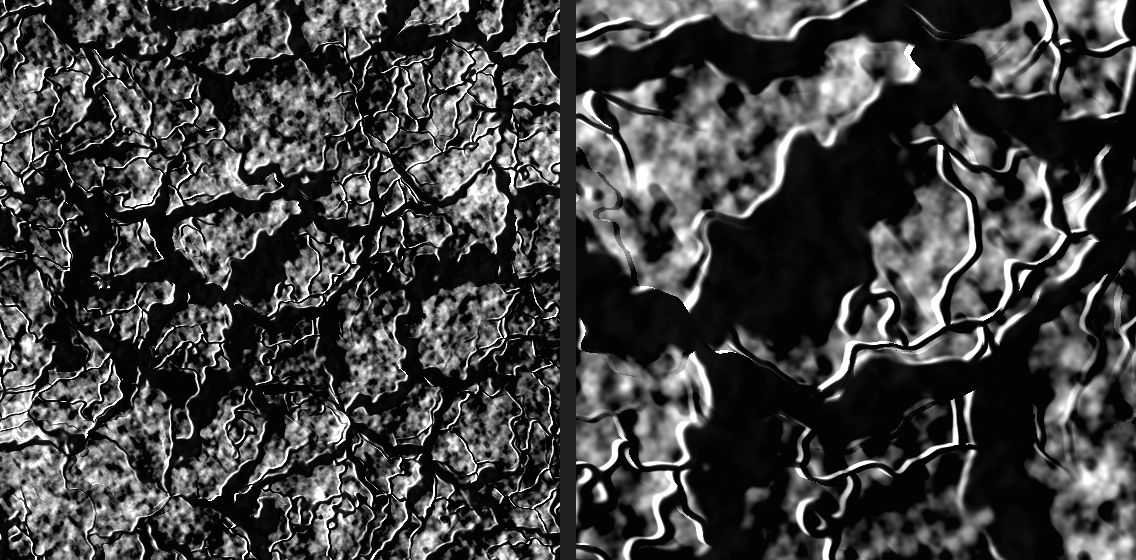
Left, the full canvas; right, a detail of the centre.
Reproduce this texture procedurally as a Shadertoy shader.

```glsl
// Dry cracked earth in black and white: warped Voronoi plates split by ragged
// dark cracks, lit from the right by differencing a height field, then
// covered with speckle and small slanted pits.

const float PLATES = 6.5;         // plates across the canvas
const float SHARDS = 14.0;        // finer crack cells across the canvas
const float LIGHT_STEP = 0.004;   // distance used to measure slope
const float RELIEF_GAIN = 7.5;
const float BASE_TONE = 0.41;
const vec2 LIGHT_DIR = vec2(0.94, -0.34);

float hash12(vec2 p) {
    vec3 q = fract(p.xyx * 0.1031);
    q += dot(q, q.yzx + 33.33);
    return fract((q.x + q.y) * q.z);
}

vec2 hash22(vec2 p) {
    vec3 q = fract(p.xyx * vec3(0.1031, 0.103, 0.0973));
    q += dot(q, q.yzx + 33.33);
    return fract((q.xx + q.yz) * q.zy);
}

float valueNoise(vec2 p) {
    vec2 cell = floor(p);
    vec2 f = fract(p);
    vec2 w = f * f * (3.0 - 2.0 * f);
    float low = mix(hash12(cell), hash12(cell + vec2(1, 0)), w.x);
    float high = mix(hash12(cell + vec2(0, 1)), hash12(cell + vec2(1, 1)), w.x);
    return mix(low, high, w.y);
}

// Layered noise, normalised to 0..1; gain sets the strength of fine layers.
float fbm(vec2 p, int octaves, float gain) {
    float sum = 0.0, total = 0.0, amp = 1.0;
    for (int i = 0; i < octaves; i++) {
        sum += amp * valueNoise(p);
        total += amp;
        amp *= gain;
        p = mat2(1.6, 1.2, -1.2, 1.6) * p + 19.7;
    }
    return sum / total;
}

// Distance to the border between the two nearest Voronoi points.
float cellEdge(vec2 p) {
    vec2 cell = floor(p);
    vec2 nearest = vec2(8.0), second = vec2(8.0);
    for (int y = -1; y <= 1; y++) {
        for (int x = -1; x <= 1; x++) {
            vec2 id = cell + vec2(x, y);
            vec2 toPoint = id + 0.5 + 0.88 * (hash22(id + 50.0) - 0.5) - p;
            float d = dot(toPoint, toPoint);
            if (d < dot(nearest, nearest)) {
                second = nearest;
                nearest = toPoint;
            } else if (d < dot(second, second)) {
                second = toPoint;
            }
        }
    }
    return dot(0.5 * (nearest + second), normalize(second - nearest));
}

// Bends the crack lines, from wide curves down to a ragged rim.
vec2 warp(vec2 p, float amount) {
    vec2 n = vec2(fbm(p * 5.0 + 3.1, 5, 0.6), fbm(p * 5.0 + 47.3, 5, 0.6));
    return p + amount * (n - 0.5);
}

// Returns height, solidity (0 in a crack, 1 on a plate) and edge distance.
vec3 surface(vec2 p) {
    vec2 bent = warp(p, 0.24);

    // Wide cracks, whose width wanders and sometimes closes
    float edge = cellEdge(bent * PLATES);
    float opening = smoothstep(0.25, 0.75, fbm(p * 5.0 + 81.0, 3, 0.6));
    float width = mix(-0.03, 0.09, opening);
    float plate = smoothstep(width, width + 0.045, edge);

    // Hairline cracks, only in some regions
    float hairEdge = cellEdge(bent * SHARDS + 7.0);
    float hairZone = smoothstep(0.46, 0.62, fbm(p * 6.0 + 29.0, 2, 0.5));
    float hair = 1.0 - hairZone * (1.0 - smoothstep(0.015, 0.06, hairEdge));

    float solid = plate * hair;
    float height = fbm(p * 14.0, 4, 0.55) + 0.13 * solid + 0.3 * min(edge, 0.3);
    return vec3(height, solid, edge);
}

// Small pits stretched along a diagonal.
float pits(vec2 p) {
    vec2 along = mat2(0.8, -0.6, 0.6, 0.8) * p;
    return smoothstep(0.6, 0.85, valueNoise(along * vec2(110.0, 70.0)));
}

void mainImage(out vec4 fragColor, in vec2 fragCoord) {
    vec2 p = fragCoord / iResolution.y;

    // Slope toward the light
    vec3 here = surface(p);
    float ahead = surface(p + LIGHT_DIR * LIGHT_STEP).x;
    float relief = (here.x - ahead) * RELIEF_GAIN;

    // Tone of the soil
    float patches = fbm(p * 6.0 + 11.0, 4, 0.55) - 0.5;
    float speckle = fbm(p * 70.0 + 5.0, 3, 0.7) - 0.5;
    float tone = BASE_TONE + 0.9 * patches + 1.15 * speckle + relief;
    tone -= 0.4 * pits(p);
    tone *= mix(0.78, 1.0, smoothstep(0.0, 0.25, here.z));

    // Dark cracks with faint crumbs inside
    tone *= mix(0.08, 1.0, here.y);
    fragColor = vec4(vec3(clamp(tone, 0.012, 1.0)), 1.0);
}
```
